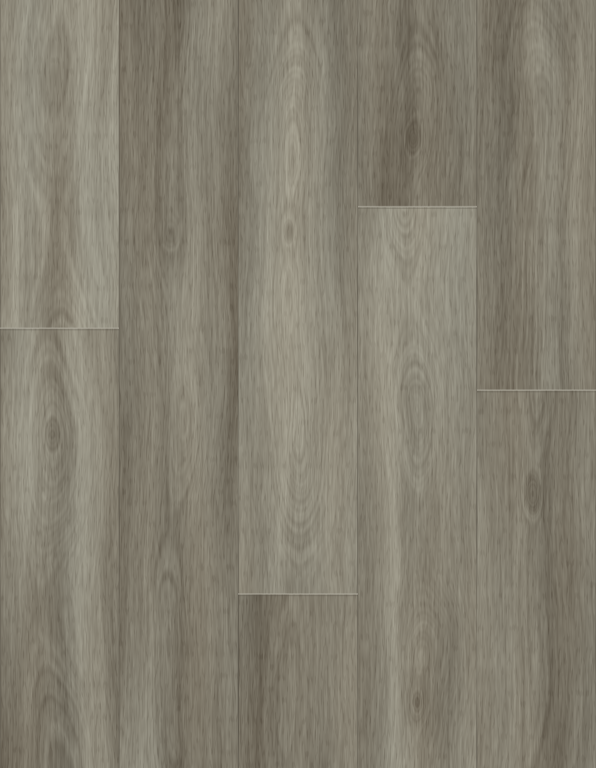
Give the GLSL for this texture, as a Shadertoy shader.

```glsl
// Grey oak plank floor: five columns of long boards with staggered end joints.
// Each board is a slice through a wandering log: growth rings come from the
// distance to its heart, bent round a knot, then overlaid with fibres and pores.

const float COLUMNS = 5.0;
const float BOARD_LENGTH = 7.6;   // in board widths
const vec3 DARK_WOOD  = vec3(0.395, 0.367, 0.315);
const vec3 LIGHT_WOOD = vec3(0.625, 0.610, 0.550);
const vec3 SEAM_COLOR = vec3(0.345, 0.325, 0.285);
const vec3 BEVEL_COLOR = vec3(0.67, 0.655, 0.605);

// Per column: joint height, tone above the joint, tone below it
const vec3 BOARDS[5] = vec3[5](
    vec3(3.69, 0.72, 0.43), vec3(7.00, 0.42, 0.41), vec3(1.46, 0.62, 0.32),
    vec3(4.71, 0.36, 0.70), vec3(3.17, 0.51, 0.51));
// Per column: knot height above and below the joint
const vec2 KNOTS[5] = vec2[5](
    vec2(9.5, 2.8), vec2(9.0, 4.5), vec2(4.5, -0.6), vec2(5.28, 0.55), vec2(8.5, 2.3));

vec2 gradientAt(vec2 cell) {
    float h = fract(sin(dot(cell, vec2(127.1, 311.7))) * 43758.55);
    return vec2(cos(h * 6.2832), sin(h * 6.2832));
}

float gradientNoise(vec2 p) {
    vec2 i = floor(p), f = p - i;
    vec2 u = f * f * f * (f * (f * 6.0 - 15.0) + 10.0);
    float a = dot(gradientAt(i), f);
    float b = dot(gradientAt(i + vec2(1, 0)), f - vec2(1, 0));
    float c = dot(gradientAt(i + vec2(0, 1)), f - vec2(0, 1));
    float d = dot(gradientAt(i + vec2(1, 1)), f - vec2(1, 1));
    return mix(mix(a, b, u.x), mix(c, d, u.x), u.y);
}

// Sideways position of the log's heart at a given height
float heartLine(float y, float seed) {
    return 0.46 + 0.22 * gradientNoise(vec2(y * 0.45, seed * 5.7 + 0.4));
}

// Smooth line of a given half width around distance zero
float lineMask(float dist, float halfWidth, float pixel) {
    return clamp((halfWidth - abs(dist)) / pixel + 0.5, 0.0, 1.0);
}

// Lightness of the wood; q.x runs 0..1 across the board
float woodTone(vec2 q, float baseTone, float knotHeight, float seed) {
    vec2 offset = vec2(seed * 17.3, seed * 9.1);
    float warp = 0.09 * gradientNoise(q * vec2(2.2, 0.7) + offset)
               + 0.022 * gradientNoise(q * vec2(6.0, 2.2) + offset);

    // Growth rings: distance to a heart of varying depth gives tall arches
    float across = q.x - heartLine(q.y, seed) + warp;
    float depth = 0.06 + 0.75 * gradientNoise(vec2(q.y * 0.38, seed * 3.1 + 0.5));
    float radius = length(vec2(across, depth));

    // Knot: rings close into a tall oval
    float knotX = q.x - heartLine(knotHeight, seed) + warp * 0.6;
    float knotDist = length(vec2(knotX, (q.y - knotHeight) * 0.5));
    float knot = exp(-knotDist * knotDist * 60.0);
    radius = mix(radius, knotDist, knot);

    float rings = gradientNoise(vec2(radius * 28.0, q.y * 0.3) + offset)
                + 0.9 * gradientNoise(vec2(radius * 64.0, q.y * 0.6) - offset);
    float ringStrength = mix(0.09, 0.25, exp(-across * across * 14.0));

    // Broad shading running along the board
    float bands = gradientNoise(vec2(q.x * 2.4 + warp * 4.0, q.y * 0.22) + offset + 0.5)
                + 0.5 * gradientNoise(vec2(q.x * 7.0 + warp * 8.0, q.y * 0.3) - offset);

    // Straight fine fibres; pores are short dark dashes
    float x = q.x + warp * 0.4;
    float fibres = gradientNoise(vec2(x * 42.0, q.y * 1.8) + offset)
                 + 1.1 * gradientNoise(vec2(x * 74.0, q.y * 7.0) - offset);
    float pores = smoothstep(0.12, 0.45, gradientNoise(vec2(x * 58.0, q.y * 11.0) + offset * 2.0));

    float knotCore = exp(-knotDist * knotDist * 900.0);
    return baseTone + 0.56 * bands + ringStrength * rings + 0.20 * fibres
         - 0.13 * pores - 0.15 * knot - 0.14 * knotCore + 0.035;
}

void mainImage(out vec4 fragColor, in vec2 fragCoord) {
    // One unit is one board width
    float pixel = COLUMNS / iResolution.x;
    vec2 p = fragCoord * pixel;
    int column = int(clamp(floor(p.x), 0.0, COLUMNS - 1.0));
    vec3 board = BOARDS[column];

    // Pick the board above or below this column's joint
    float row = floor((p.y - board.x) / BOARD_LENGTH);
    bool above = row >= 0.0;
    float baseTone = above ? board.y : board.z;
    float knotHeight = above ? KNOTS[column].x : KNOTS[column].y;
    float seed = float(column) + 7.0 * row + 11.0;

    vec2 q = vec2(p.x - float(column), p.y);
    float tone = woodTone(q, baseTone, knotHeight, seed);
    vec3 color = mix(DARK_WOOD, LIGHT_WOOD, clamp(tone, -0.2, 1.2));

    // Slight drift between cool and warm grey
    float tint = gradientNoise(q * vec2(3.0, 0.4) + seed * 4.7);
    color += tint * vec3(-0.007, 0.002, 0.008);

    // Dark side seams, uneven along their length
    float seam = lineMask(p.x - round(p.x), 0.005, pixel);
    float seamWear = 0.48 + 0.4 * gradientNoise(vec2(p.y * 1.3, round(p.x) + 0.5));
    color = mix(color, SEAM_COLOR, seam * seamWear);

    // Pale bevel at the end joints with a thin shadow below
    float toJoint = p.y - board.x - BOARD_LENGTH * round((p.y - board.x) / BOARD_LENGTH);
    color = mix(color, SEAM_COLOR, 0.3 * lineMask(toJoint + 0.014, 0.005, pixel));
    color = mix(color, BEVEL_COLOR, 0.7 * lineMask(toJoint, 0.006, pixel));

    fragColor = vec4(color, 1.0);
}
```
